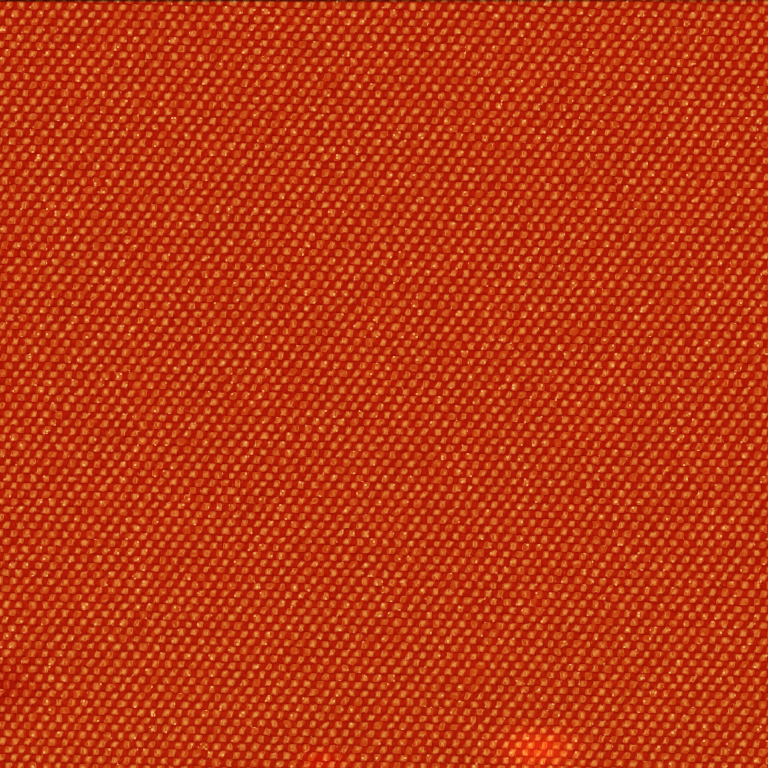
Write a WebGL 1 fragment shader that draws this texture.

```glsl
precision highp float;
// Orange-red plain-weave cloth: staggered, slanted warp floats over red weft, with fine glints.

uniform vec2 u_resolution;

float hash(vec2 p) {
  vec3 q = fract(vec3(p.xyx) * 0.1031);
  q += dot(q, q.yzx + 33.33);
  return fract((q.x + q.y) * q.z);
}

float noise(vec2 p) {
  vec2 i = floor(p), f = fract(p);
  f = f * f * (3.0 - 2.0 * f);
  return mix(mix(hash(i), hash(i + vec2(1.0, 0.0)), f.x),
             mix(hash(i + vec2(0.0, 1.0)), hash(i + 1.0), f.x), f.y);
}

float roundedBox(vec2 p, vec2 halfSize, float radius) {
  vec2 q = abs(p) - halfSize + radius;
  return length(max(q, 0.0)) + min(max(q.x, q.y), 0.0) - radius;
}

void main() {
  vec2 uv = gl_FragCoord.xy / u_resolution;

  // 60 floats across, 96 staggered rows that sink gently to the right
  vec2 weave = uv * vec2(60.0, 96.0) + vec2(-0.6 * uv.y, 2.6 * uv.x);
  weave += 0.35 * (vec2(noise(uv * 5.0), noise(uv * 5.0 + 40.0)) - 0.5);
  weave += 0.22 * (vec2(noise(weave * 1.3), noise(weave * 1.3 + 71.0)) - 0.5);
  float row = floor(weave.y);
  weave.x += 0.5 * mod(row, 2.0);
  vec2 cell = vec2(floor(weave.x), row);
  vec2 local = (fract(weave) - 0.5) * vec2(1.6, 1.0);
  float tone = hash(cell + 7.0);

  // Fine fibres run along the warp
  float fibre = noise(uv * vec2(380.0, 190.0));
  float grain = noise(uv * 290.0 + 90.0);

  // Red weft bulges between the floats and darkens in the gaps
  vec2 weft = vec2(0.8 - abs(local.x), local.y - 0.05);
  float bulge = 1.0 - smoothstep(0.1, 0.6, length(weft));
  vec3 color = mix(vec3(0.64, 0.075, 0.012), vec3(0.70, 0.10, 0.02), bulge);
  color += (grain - 0.5) * vec3(0.07, 0.05, 0.02);

  // Slanted orange floats with frayed, blended edges
  vec2 slanted = vec2(local.x - 0.28 * local.y, local.y);
  float edge = roundedBox(slanted, vec2(0.43, 0.46), 0.25);
  edge += 0.30 * (fibre - 0.5) + 0.22 * (grain - 0.5) + 0.08 * (tone - 0.5);
  float soft = max(0.20, 75.0 / u_resolution.y);
  float thread = 1.0 - smoothstep(-soft, soft, edge);
  float shine = 0.65 * fibre + 0.16 * tone + 0.38 * grain - 0.8 * dot(local, local);
  vec3 warp = mix(vec3(0.76, 0.24, 0.06), vec3(0.89, 0.56, 0.26),
                  smoothstep(0.12, 0.92, shine));
  color = mix(color, warp, thread);

  // Scattered pale glints on the floats
  vec2 speck = uv * 270.0;
  float glint = step(0.968, hash(floor(speck) + 13.0));
  glint *= 1.0 - smoothstep(0.2, 0.7, length(fract(speck) - 0.5));
  color = mix(color, vec3(0.96, 0.77, 0.48), 0.75 * glint * (0.1 + 0.9 * thread));

  // Faint diagonal streaks and slightly more orange low down
  float streak = noise(vec2(uv.x - uv.y, uv.x + uv.y) * vec2(60.0, 12.0));
  color *= 0.985 + 0.03 * streak;
  color.g += 0.012 * (1.0 - smoothstep(0.0, 0.35, uv.y));

  // Red stain at the left, warm glow at the bottom, dark upper rim
  vec2 stain = (uv - vec2(0.0, 0.11)) / vec2(0.04, 0.035);
  color *= 1.0 - vec3(0.04, 0.3, 0.3) * exp(-dot(stain, stain));
  vec2 glow = (uv - vec2(0.70, 0.025)) / vec2(0.045, 0.025);
  color += vec3(0.20, 0.07, 0.02) * exp(-dot(glow, glow));
  vec2 blush = (uv - vec2(0.42, 0.01)) / vec2(0.03, 0.015);
  color += vec3(0.08, -0.02, -0.01) * exp(-dot(blush, blush));
  color *= 1.0 - 0.6 * smoothstep(0.996, 1.0, uv.y) * (1.0 - 0.6 * uv.x);

  gl_FragColor = vec4(clamp(color, 0.0, 1.0), 1.0);
}
```
